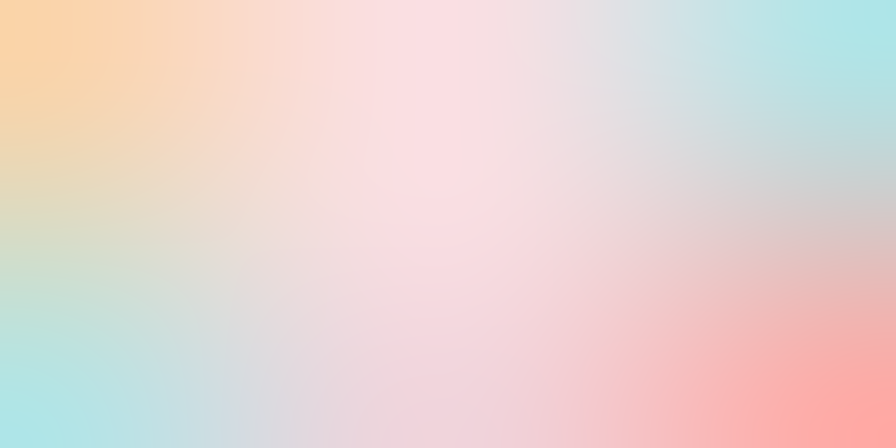
Reproduce this background procedurally as a Shadertoy shader.

```glsl
const vec3 PEACH = vec3(0.98, 0.83, 0.66);
const vec3 AQUA = vec3(0.68, 0.90, 0.91);
const vec3 CORAL = vec3(1.00, 0.66, 0.64);
const vec3 BLUSH = vec3(0.98, 0.875, 0.89);
const vec3 MAUVE = vec3(0.94, 0.83, 0.86);

const float MIDLINE = 0.49;                   // x of the pale central column
const vec2 LEFT_BLEND = vec2(0.0, 0.90);      // heights where each blend starts and ends
const vec2 MIDDLE_BLEND = vec2(0.0, 0.65);
const vec2 RIGHT_BLEND = vec2(0.03, 0.97);

vec3 verticalBlend(vec3 bottom, vec3 top, vec2 span, float y) {
    return mix(bottom, top, smoothstep(span.x, span.y, y));
}

void mainImage(out vec4 fragColor, in vec2 fragCoord) {
    vec2 uv = fragCoord / iResolution.xy;

    // Vertical gradients along the two sides and the centre
    vec3 left = verticalBlend(AQUA, PEACH, LEFT_BLEND, uv.y);
    vec3 middle = verticalBlend(MAUVE, BLUSH, MIDDLE_BLEND, uv.y);
    vec3 right = verticalBlend(CORAL, AQUA, RIGHT_BLEND, uv.y);

    // Smooth horizontal joins, level at the midline
    vec3 color = mix(left, middle, smoothstep(0.0, MIDLINE, uv.x));
    color = mix(color, right, smoothstep(MIDLINE, 1.0, uv.x));

    fragColor = vec4(color, 1.0);
}
```
